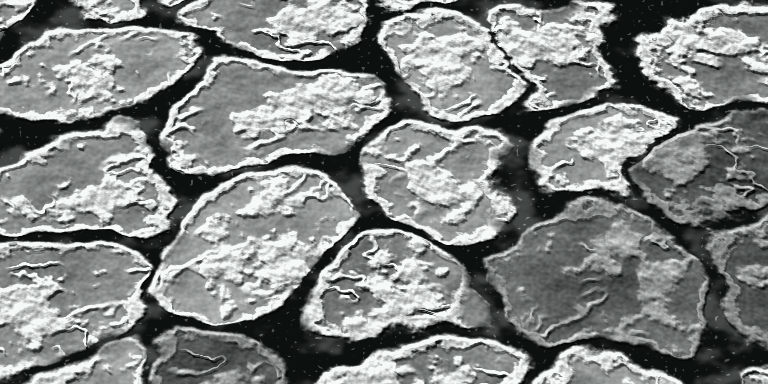
Reproduce this texture procedurally as a WebGL 2 fragment shader.

```glsl
#version 300 es
precision highp float;
// Pancake ice: snow-rimmed floes crowded together on dark water.

uniform vec2 u_resolution;
out vec4 fragColor;

struct Floe { float edge; vec2 id; vec2 offset; };
struct Surface { float height; float snow; float solid; float tone; };

vec2 hash2(vec2 p) {
    vec3 a = fract(p.xyx * vec3(0.1031, 0.1030, 0.0973));
    a += dot(a, a.yzx + 33.33);
    return fract((a.xx + a.yz) * a.zy);
}

float cornerSlope(vec2 cell, vec2 corner, vec2 f) {
    float angle = 6.2832 * hash2(cell + corner).x;
    return dot(vec2(cos(angle), sin(angle)), f - corner);
}

// Gradient noise, roughly -0.7 to 0.7
float noise(vec2 p) {
    vec2 i = floor(p), f = fract(p);
    vec2 u = f * f * f * (f * (f * 6.0 - 15.0) + 10.0);
    float low = mix(cornerSlope(i, vec2(0, 0), f), cornerSlope(i, vec2(1, 0), f), u.x);
    float high = mix(cornerSlope(i, vec2(0, 1), f), cornerSlope(i, vec2(1, 1), f), u.x);
    return mix(low, high, u.y);
}

float fbm(vec2 p) {
    float sum = 0.0, amplitude = 1.0;
    for (int i = 0; i < 4; i++) {
        sum += amplitude * noise(p);
        p = mat2(1.6, 1.2, -1.2, 1.6) * p + 11.7;
        amplitude *= 0.55;
    }
    return sum;
}

vec2 floeCentre(vec2 cell) { return cell + 0.5 + 0.72 * (hash2(cell) - 0.5); }

// Rounded Voronoi cell: a soft minimum of the distances to all its borders
Floe findFloe(vec2 p) {
    vec2 base = floor(p), id = base;
    float nearest = 1e3;
    for (int k = 0; k < 9; k++) {
        vec2 cell = base + vec2(k % 3, k / 3) - 1.0;
        float d = distance(p, floeCentre(cell));
        if (d < nearest) { nearest = d; id = cell; }
    }
    vec2 centre = floeCentre(id);
    float sum = 0.0;
    for (int k = 0; k < 25; k++) {
        if (k == 12) continue;
        vec2 other = floeCentre(id + vec2(k % 5, k / 5) - 2.0);
        sum += exp(-15.0 * dot(0.5 * (centre + other) - p, normalize(other - centre)));
    }
    return Floe(-log(sum) / 15.0, id, p - centre);
}

Surface iceSurface(vec2 p) {
    // Perspective: floes shrink towards the top
    vec2 q = vec2((p.x - 1.0) * (2.0 + 0.5 * p.y), p.y * (2.7 + 0.7 * p.y)) + vec2(23.3, 14.6);
    vec2 warped = q + 0.36 * vec2(noise(q * 1.2), noise(q * 1.2 + 31.0))
                    + 0.07 * vec2(noise(q * 5.0), noise(q * 5.0 + 17.0));
    Floe floe = findFloe(warped);
    vec2 random = hash2(floe.id + 57.0);
    float sunk = step(0.77, random.x);
    float crust = fbm(q * 8.0);
    float lumps = fbm(q * 2.6 + random * 40.0);

    float inset = floe.edge - max(0.008, 0.035 + 0.11 * noise(q * 1.1 + 9.0)) + 0.025 * crust;
    float solid = smoothstep(-0.012, 0.015, inset);

    // Raised rim, broken in places
    float rim = smoothstep(0.005, 0.03, inset) * (1.0 - smoothstep(0.05, 0.085, inset + 0.06 * crust + 0.05 * lumps));
    rim *= smoothstep(-0.35, 0.0, noise(q * 3.0 + 70.0) + 0.12);

    // Snow drift near the middle
    float drift = smoothstep(0.0, 0.13, 0.27 - length(floe.offset) + 0.5 * lumps + 0.16 * crust);

    // Pressure ridges, each floe with its own direction
    float angle = 1.6 * random.y - 0.8;
    vec2 along = mat2(cos(angle), -sin(angle), sin(angle), cos(angle)) * q;
    float fold = noise(along * vec2(1.6, 4.2) + 0.8 * lumps + random * 20.0);
    float ridge = 1.0 - smoothstep(0.02, 0.1, abs(fold + 0.1 * crust));
    ridge *= smoothstep(-0.02, 0.16, noise(q * 2.3 + 40.0)) * smoothstep(0.0, 0.05, inset);

    float snow = max(rim, max(drift * (0.85 + 0.3 * crust), ridge)) * (1.0 - 0.55 * sunk);
    snow = clamp(snow, 0.0, 1.0) * solid;
    float height = 0.35 * solid + snow * (0.5 + 0.55 * crust) + 0.12 * crust;
    float tone = 0.55 + 0.14 * (random.y - 0.5) - 0.2 * sunk + 0.16 * lumps + 0.05 * crust;
    tone *= mix(0.6, 1.0, smoothstep(0.0, 0.07, inset));
    return Surface(height, snow, solid, tone);
}

void main() {
    vec2 p = gl_FragCoord.xy / u_resolution.y;
    Surface ice = iceSurface(p);

    // Light from the upper left
    float relief = ice.height - iceSurface(p + vec2(-0.004, 0.008)).height;

    float grain = noise(p * vec2(85.0, 105.0)) + 0.6 * noise(p * 61.0 + 5.0);
    float snowLight = 0.87 + 0.16 * grain;
    float light = mix(ice.tone + 0.07 * grain, snowLight, ice.snow);
    light += clamp(0.75 * relief, -0.4, 0.3);

    // Water with thin slush and scattered crystals
    float slush = smoothstep(0.0, 0.5, fbm(p * vec2(5.0, 8.0) + 3.0));
    float water = 0.055 + 0.22 * slush + 0.25 * smoothstep(0.35, 0.65, grain);
    light = clamp(mix(water, light, ice.solid), 0.03, 0.97);

    fragColor = vec4(light + vec3(-0.008, 0.007, 0.003), 1.0);
}
```
